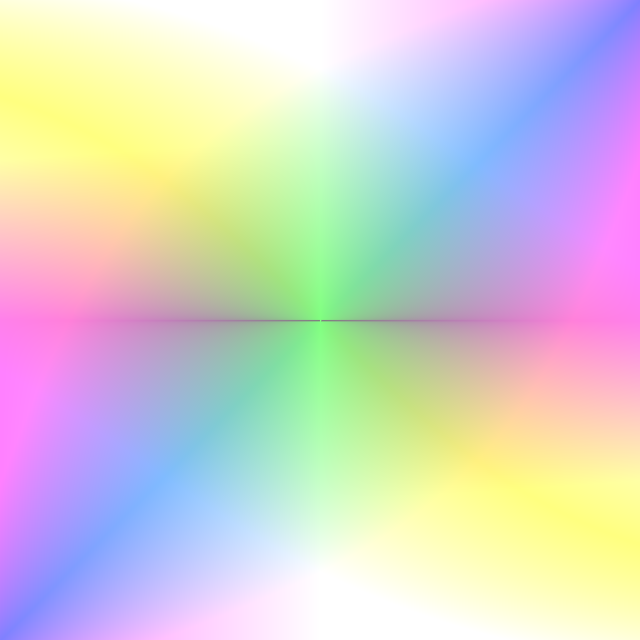
Give the GLSL for this background, as a WebGL 2 fragment shader.

```glsl
#version 300 es
precision highp float;
// Pastel gradient woven from tangent, sine and power curves, with a fine seam through the center.

uniform vec2 u_resolution;
out vec4 fragColor;

// 0 on an axis, rising smoothly to 1 a hair's breadth away from it
float awayFromAxis(float d) {
    return smoothstep(0.001, 0.0039, abs(d));
}

void main() {
    // Canvas coordinates from -1 to 1, with the seam set slightly off center
    vec2 center = 0.5 + vec2(0.5, -0.5) / 512.0;
    vec2 p = 2.0 * (gl_FragCoord.xy / u_resolution - center);

    // Power curve collapses to zero along the horizontal seam, except at its middle
    float seam = max(awayFromAxis(p.y), 1.0 - awayFromAxis(p.x));
    float power = seam * pow(max(abs(p.y), 0.0001), abs(p.x));

    // One curve per channel, lifted into the pastel range
    vec3 waves = vec3(
        abs(tan(p.x) - tan(p.y)),
        power - p.x * p.y,
        abs(sin(p.x) + tan(p.y)));
    vec3 pastel = 0.5 + 0.5 * clamp(waves, 0.0, 1.0);

    fragColor = vec4(pastel, 1.0);
}
```
